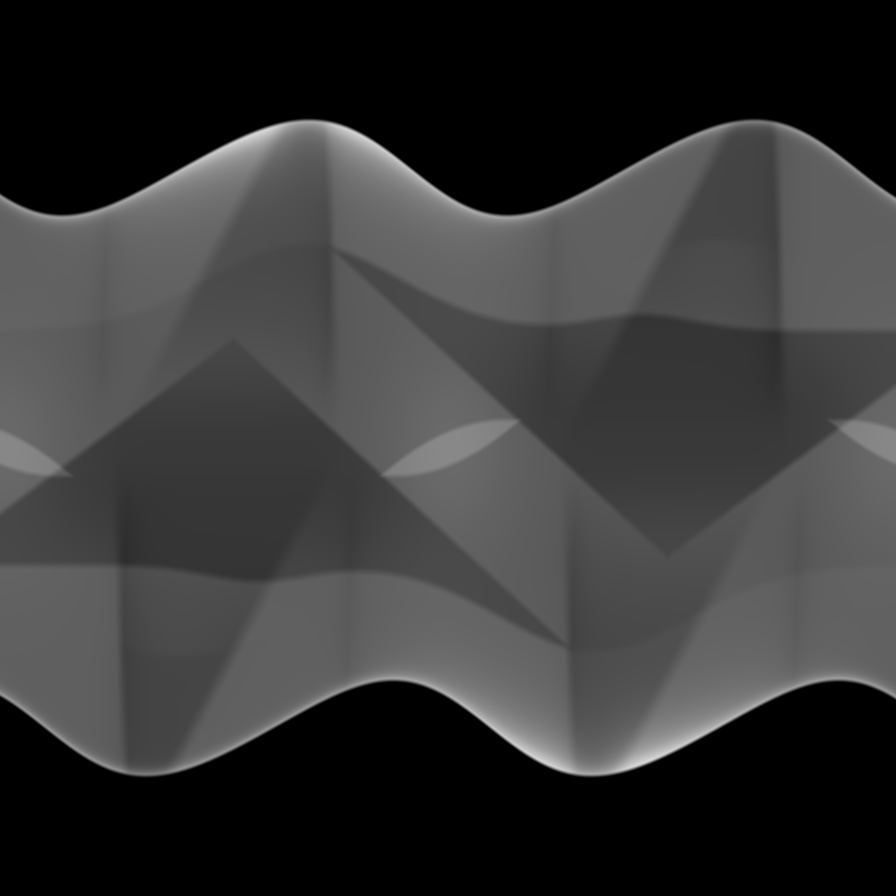
Give the GLSL for this background, as a Shadertoy shader.

```glsl
#define CENTRE vec2(0.5026, 0.5)
#define PERIOD 0.5
#define BASE_TONE 0.395
#define RIM_GLOW 0.36
#define FLANK_GLOW 0.42
#define BODY_DARK 0.125
#define WEDGE_DARK 0.095
#define CREASE_DARK 0.03
#define LENS_LIGHT 0.12
#define SOFT 0.006

const float TAU = 6.2831853;

float bell(float x, float width) {
    x /= width;
    return exp(-x * x);
}

// Soft step, 1 where d is positive
float inside(float d, float softness) {
    return smoothstep(-softness, softness, d);
}

// Skewed wave that bounds the band from above
float envelope(float x) {
    float a = TAU * (x + 0.1575) / 0.497;
    return 0.3125 + 0.0534 * cos(a + 0.178 * (1.0 - cos(a)));
}

// Inner fold running across the upper half
float foldHeight(float x) {
    return 0.131 + 0.096 * bell(x + 0.163, 0.15) + 0.018 * bell(x - 0.215, 0.08);
}

// Dark region between the inner fold and a wide V
float darkBody(vec2 p) {
    float x = p.x - 0.242;
    float vee = -0.122 + max(0.75 * x, -0.92 * x);
    float depth = 0.3 + 0.7 * smoothstep(-0.13, 0.0, p.y);
    float fade = 1.0 - 0.35 * smoothstep(0.03, 0.16, p.y);
    return inside(foldHeight(p.x) - p.y, SOFT) * inside(p.y - vee, SOFT) * depth * fade;
}

// Dark fan hanging from each crest
float crestWedge(vec2 p) {
    float cell = floor((p.x + 0.4) / PERIOD);
    float x = p.x - PERIOD * cell;
    float drop = 0.357 - p.y;
    float leftEdge = -0.19 - 0.53 * drop;
    float rightEdge = -0.137 + 0.035 * drop;
    float fan = inside(x - leftEdge, 0.012) * inside(rightEdge - x, 0.007);
    float weight = cell == 0.0 ? 0.9 : 1.1;
    return fan * weight * smoothstep(-0.02, 0.26, p.y);
}

// Nearly vertical dark creases, four across the width
float creases(vec2 p) {
    float x = p.x + 0.132 + 0.035 * (0.3 - p.y);
    float d = abs(fract(x / 0.25 + 0.5) - 0.5) * 0.25;
    return exp(-d / 0.015) * smoothstep(0.0, 0.12, p.y);
}

// Light gathered along the upper boundary
float rimLight(vec2 p) {
    float d = max(envelope(p.x) - p.y, 0.0);
    float flank = bell(p.x + 0.165, 0.15) * (1.0 - 0.65 * bell(p.x + 0.16, 0.035));
    float band = flank * smoothstep(-0.01, 0.012, d) * exp(-d / 0.026);
    float haze = 0.08 * exp(-d / 0.08) * bell(p.x + 0.16, 0.22);
    return RIM_GLOW * exp(-d / 0.005) + FLANK_GLOW * band + haze;
}

// One half of the tone; the other is the same turned by half a circle
float halfTone(vec2 p) {
    float tone = rimLight(p);
    tone -= 0.022 * inside(foldHeight(p.x) - p.y, SOFT);
    tone -= BODY_DARK * darkBody(p);
    tone -= WEDGE_DARK * crestWedge(p);
    tone -= CREASE_DARK * creases(p);
    float archX = p.x - 0.3;
    float arch = 0.232 - 3.0 * archX * archX;
    tone += 0.02 * inside(arch - p.y, SOFT) * bell(archX, 0.06) * smoothstep(0.12, 0.23, p.y);
    return tone;
}

// Bright lenses where the folds cross, with alternating tilt
float lensLight(vec2 p) {
    float cell = round(p.x / PERIOD);
    float x = p.x - PERIOD * cell;
    float tilt = cell == 0.0 ? 0.4 : -0.4;
    float ratio = x / 0.077;
    float halfHeight = 0.019 * (1.0 - ratio * ratio);
    float lens = inside(halfHeight - abs(p.y - tilt * x), 0.004);
    float glow = bell(x, 0.075) * bell(p.y, 0.12);
    return LENS_LIGHT * lens + 0.06 * glow;
}

void mainImage(out vec4 fragColor, in vec2 fragCoord) {
    vec2 p = fragCoord / iResolution.xy - CENTRE;
    float tone = BASE_TONE + halfTone(p) + halfTone(-p) + lensLight(p);

    // Band mask between the two boundaries
    float edge = min(envelope(p.x) - p.y, envelope(-p.x) + p.y);
    float mask = inside(edge, max(0.003, 1.0 / iResolution.y));
    fragColor = vec4(vec3(clamp(tone, 0.0, 1.0) * mask), 1.0);
}
```
